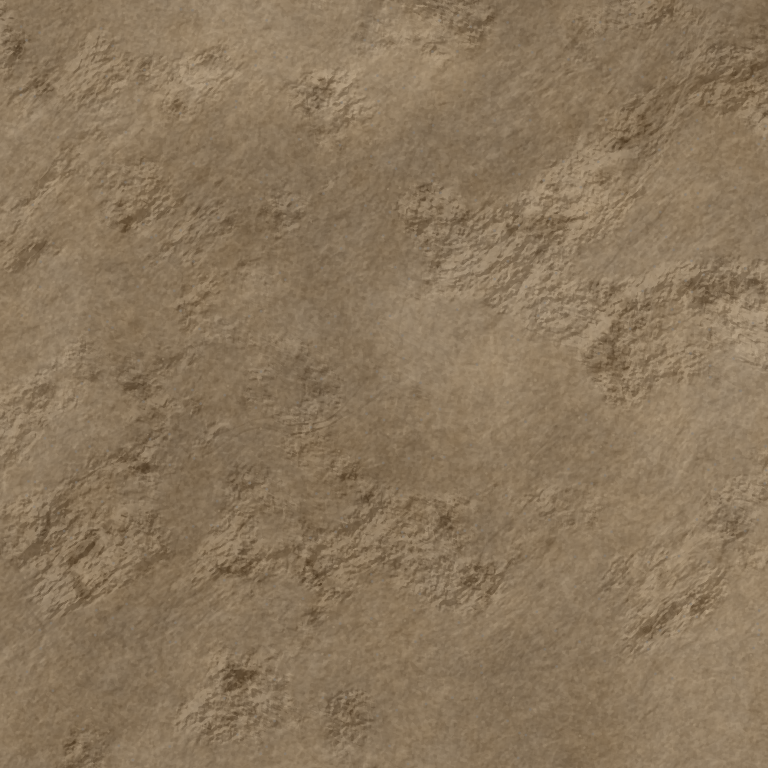
Give the GLSL for this texture, as a three.js fragment shader.

```glsl
varying vec2 vUv;

vec3 hash3(vec2 p) {
  vec3 q = fract(p.xyx * vec3(0.1031, 0.1030, 0.0973));
  q += dot(q, q.yxz + 33.33);
  return fract((q.xxy + q.yzz) * q.zyx);
}

// Smooth cellular noise: random levels blended around jittered points
float cellNoise(vec2 p) {
  vec2 cell = floor(p);
  vec2 local = p - cell;
  float level = 0.0;
  float total = 0.0;
  for (int y = -1; y <= 1; y++) {
    for (int x = -1; x <= 1; x++) {
      vec2 corner = vec2(float(x), float(y));
      vec3 seed = hash3(cell + corner + 71.0);
      vec2 offset = corner + seed.xy - local;
      float weight = exp(-8.0 * dot(offset, offset));
      level += weight * seed.z;
      total += weight;
    }
  }
  return level / total;
}

mat2 rotation(float angle) {
  float c = cos(angle);
  float s = sin(angle);
  return mat2(c, s, -s, c);
}

float layeredNoise(vec2 p, float gain) {
  mat2 turn = rotation(1.1);
  float sum = 0.0;
  float total = 0.0;
  float amplitude = 1.0;
  for (int i = 0; i < 5; i++) {
    sum += amplitude * cellNoise(p);
    total += amplitude;
    amplitude *= gain;
    p = turn * p * 2.05 + vec2(13.7, 5.3);
  }
  return sum / total;
}

// Coordinates bent by sines and stretched along a rising diagonal
vec2 flow(vec2 p, float angle, float stretch) {
  p += 0.020 * sin(p.yx * vec2(11.0, 9.0) + vec2(0.7, 2.1));
  p += 0.007 * sin(p.yx * vec2(27.0, 31.0) + vec2(4.0, 1.3));
  return rotation(-angle) * p * vec2(1.0, stretch);
}

float strata(vec2 p) {
  return layeredNoise(flow(p, 0.6, 1.8) * 3.4 + 47.0, 0.45);
}

// Crumbly ground with a few thin ledges
float groundHeight(vec2 p) {
  float lumps = layeredNoise(flow(p, 0.5, 1.15) * 13.0 + 20.0, 0.62);
  float level = strata(p);
  float ledges = smoothstep(0.44, 0.46, level) + smoothstep(0.58, 0.60, level);
  return lumps + 0.04 * ledges;
}

// Sheets that brighten slowly and end at a crisper edge
float sheets(float level, float count) {
  float phase = fract(level * count);
  return phase * (1.0 - smoothstep(0.86, 1.0, phase)) - 0.4;
}

// Sparse short curved cracks, mostly upright
float cracks(vec2 p, float density, float chance) {
  vec2 cell = floor(p * density);
  vec2 local = fract(p * density) - 0.5;
  vec3 seed = hash3(cell + 9.0);
  float bend = 0.05 * sin(local.y * 13.0 + seed.x * 6.0) + (seed.y - 0.5) * local.y;
  float across = abs(local.x + bend + 0.3 * (seed.x - 0.5));
  float taper = 1.0 - smoothstep(0.05, 0.15 + 0.2 * seed.y, abs(local.y));
  return step(seed.z, chance) * taper * (1.0 - smoothstep(0.005, 0.035, across));
}

// Scattered round mineral grains
float specks(vec2 p, float density, float chance) {
  vec2 cell = floor(p * density);
  vec3 seed = hash3(cell + 301.0);
  vec2 offset = fract(p * density) - 0.3 - 0.4 * seed.xy;
  return step(seed.z, chance) * (1.0 - smoothstep(0.12, 0.32, length(offset)));
}

void main() {
  vec3 sand = vec3(0.552, 0.473, 0.372);
  vec3 warmTint = vec3(0.012, 0.002, -0.012);
  vec3 blueGrain = vec3(0.50, 0.49, 0.48);
  vec3 paleGrain = vec3(0.67, 0.59, 0.48);
  vec2 toLight = vec2(-0.0016, 0.0021);

  // Broad drifts and overlapping sheets
  float drift = layeredNoise(flow(vUv, 0.62, 1.6) * 3.0 + 3.0, 0.5) - 0.5;
  float hue = layeredNoise(vUv * 9.0 + 80.0, 0.8) - 0.5;
  float sheet = sheets(strata(vUv), 7.0);

  // Relief is faint on smooth ground and strong in small rough patches
  float patchiness = layeredNoise(flow(vUv, 0.5, 1.2) * 6.5 + 61.0, 0.55);
  float rough = smoothstep(0.50, 0.72, patchiness);
  float slope = groundHeight(vUv) - groundHeight(vUv + toLight);
  float relief = clamp(slope * mix(0.4, 2.3, rough), -0.09, 0.055);

  // Fine grain and dark pits
  float grain = 0.058 * (cellNoise(vUv * 235.0) - 0.5) + 0.036 * (cellNoise(vUv * 120.0) - 0.5);
  float pits = rough * smoothstep(0.56, 0.74, layeredNoise(vUv * 20.0 + 33.0, 0.65));

  float tone = 0.15 * drift + 0.022 * sheet + relief + grain + 0.012 * rough - 0.10 * pits;
  tone -= 0.10 * cracks(vUv, 8.0, 0.12) * (0.35 + 0.65 * rough);
  vec3 color = sand + tone * vec3(1.0, 0.98, 0.92) + 2.0 * hue * warmTint;

  color = mix(color, blueGrain, 0.45 * specks(vUv, 125.0, 0.025));
  color = mix(color, paleGrain, 0.4 * specks(vUv + 0.37, 140.0, 0.008 + 0.03 * rough));
  gl_FragColor = vec4(color, 1.0);
}
```
